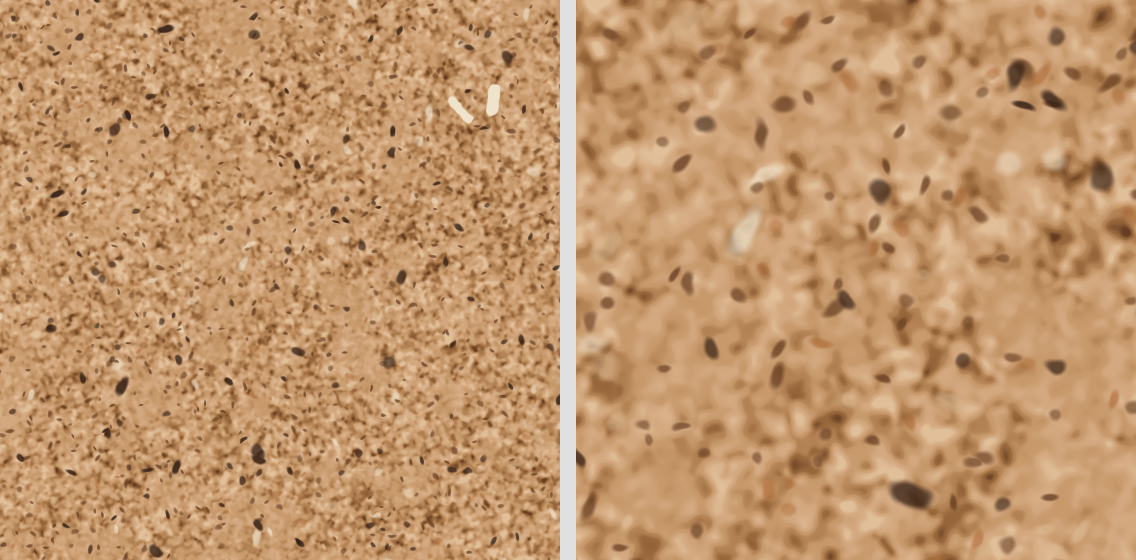
Left, the full canvas; right, a detail of the centre.
Reproduce this texture procedurally as a Shadertoy shader.

```glsl
const vec3 UMBER  = vec3(0.40, 0.24, 0.13);
const vec3 BROWN  = vec3(0.59, 0.40, 0.23);
const vec3 TAN    = vec3(0.70, 0.51, 0.33);
const vec3 SAND   = vec3(0.78, 0.60, 0.42);
const vec3 BEIGE  = vec3(0.83, 0.66, 0.50);
const vec3 CREAM  = vec3(0.88, 0.75, 0.60);
const vec3 PEPPER = vec3(0.20, 0.12, 0.08);
const vec3 RUST   = vec3(0.66, 0.38, 0.17);
const vec3 IVORY  = vec3(0.94, 0.89, 0.80);

vec3 hash3(vec2 p) {
    vec3 q = fract(p.xyx * vec3(0.1031, 0.1030, 0.0973));
    q += dot(q, q.yxz + 33.33);
    return fract((q.xxy + q.yzz) * q.zyx);
}

mat2 rotate(float a) {
    float c = cos(a), s = sin(a);
    return mat2(c, s, -s, c);
}

// Smooth value noise in -1..1
float noise(vec2 p) {
    vec2 cell = floor(p), f = fract(p);
    f = f * f * (3.0 - 2.0 * f);
    float low  = mix(hash3(cell).x, hash3(cell + vec2(1, 0)).x, f.x);
    float high = mix(hash3(cell + vec2(0, 1)).x, hash3(cell + vec2(1, 1)).x, f.x);
    return 2.0 * mix(low, high, f.y) - 1.0;
}

// Scattered soft ellipses; radii are in cell units
float grains(vec2 uv, float cells, float density, vec2 radii, float soft, float seed) {
    vec2 p = rotate(seed) * uv * cells + seed * 37.0;
    vec2 home = floor(p);
    float cover = 0.0;
    for (int y = -1; y <= 1; y++) {
        for (int x = -1; x <= 1; x++) {
            vec2 cell = home + vec2(x, y);
            vec3 place = hash3(cell + 11.0);
            vec3 form = hash3(cell + 71.0);
            float radius = mix(radii.x, radii.y, form.x * form.x);
            float stretch = mix(1.0, 1.55, form.y);
            vec2 q = rotate(form.z * 6.283) * (p - cell - place.xy);
            float d = length(q * vec2(1.0 / stretch, stretch)) / radius - 1.0;
            float strength = step(place.z, density) * mix(0.65, 1.0, form.y);
            cover = max(cover, strength * (1.0 - smoothstep(-soft, soft, d)));
        }
    }
    return cover;
}

float capsule(vec2 p, vec2 a, vec2 b, float radius) {
    vec2 ap = p - a, ab = b - a;
    return length(ap - ab * clamp(dot(ap, ab) / dot(ab, ab), 0.0, 1.0)) - radius;
}

// Tone is roughly normal: mean 0, deviation 1
vec3 sandRamp(float tone) {
    vec3 color = mix(UMBER, BROWN, smoothstep(-2.4, -1.5, tone));
    color = mix(color, TAN, smoothstep(-1.5, -0.75, tone));
    color = mix(color, SAND, smoothstep(-0.75, 0.0, tone));
    color = mix(color, BEIGE, smoothstep(0.0, 0.85, tone));
    return mix(color, CREAM, smoothstep(0.85, 1.9, tone));
}

void mainImage(out vec4 fragColor, in vec2 fragCoord) {
    vec2 uv = fragCoord / iResolution.y;

    // Slight warp makes the grain outlines irregular
    vec2 warp = vec2(noise(uv * 110.0 + 5.0), noise(uv * 110.0 + 90.0));
    vec2 p = uv + 0.0018 * warp;

    // Fine matrix, calmer inside broad smooth patches
    float fine = 1.45 * noise(rotate(0.5) * p * 95.0)
               + 1.25 * noise(rotate(1.2) * p * 150.0 + 40.0)
               + 0.50 * noise(rotate(2.1) * p * 48.0 + 80.0);
    float calm = smoothstep(0.1, 0.7, noise(rotate(0.8) * uv * 17.0 + 20.0));
    float broad = noise(rotate(0.3) * uv * 7.0 + 60.0);
    float tone = fine * mix(1.0, 0.45, calm) + 0.2 * calm + 0.18 * broad + 0.08;
    vec3 color = sandRamp(tone);

    // Pale, rusty and brown grains
    color = mix(color, CREAM, 0.60 * grains(p, 48.0, 0.10, vec2(0.18, 0.42), 0.45, 1.7));
    color = mix(color, IVORY, 0.75 * grains(p, 24.0, 0.05, vec2(0.13, 0.27), 0.45, 2.9));
    color = mix(color, RUST, 0.55 * grains(p, 50.0, 0.06, vec2(0.17, 0.32), 0.45, 4.1));
    color = mix(color, UMBER, 0.80 * grains(p, 62.0, 0.15, vec2(0.19, 0.34), 0.45, 5.3));

    // Dark specks, small and large
    color = mix(color, PEPPER, 0.85 * grains(p, 46.0, 0.06, vec2(0.19, 0.32), 0.40, 6.7));
    color = mix(color, PEPPER, 0.95 * grains(p, 25.0, 0.07, vec2(0.17, 0.31), 0.32, 8.2));

    // Pair of ivory slivers
    float sliver = min(capsule(p, vec2(0.807, 0.821), vec2(0.837, 0.788), 0.0075),
                       capsule(p, vec2(0.882, 0.839), vec2(0.878, 0.803), 0.0105));
    color = mix(color, IVORY, 1.0 - smoothstep(-0.0018, 0.0018, sliver));

    fragColor = vec4(color, 1.0);
}
```
